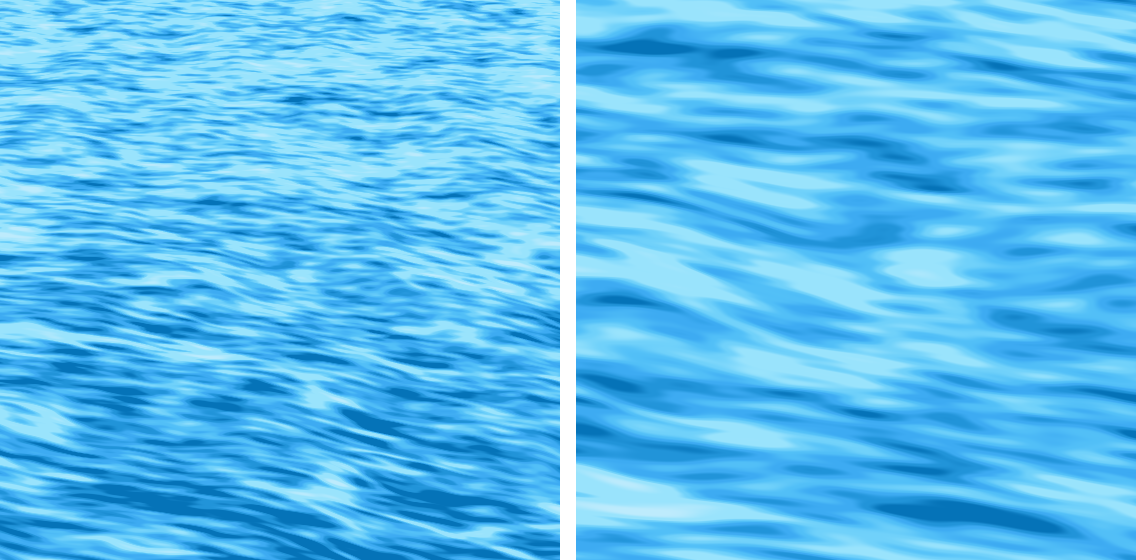
Left: the whole. Right: its middle third, enlarged.
A Shadertoy shader for this texture:

```glsl
// Rippled blue water receding from dark, sloping near waves to a pale distance.
// Stretched gradient noise in perspective gives swell, chop and fine ripples;
// thin noise contours add bright crests, and a tone ramp colours the result.

const float HORIZON = 1.65;

vec2 randomGradient(vec2 cell) {
    vec3 q = fract(cell.xyx * vec3(0.1031, 0.1030, 0.0973));
    q += dot(q, q.yzx + 33.33);
    float angle = 6.28318 * fract((q.x + q.y) * q.z);
    return vec2(cos(angle), sin(angle));
}

float cornerWeight(vec2 cell, vec2 local, vec2 corner) {
    return dot(randomGradient(cell + corner), local - corner);
}

// Gradient noise, roughly -0.7 to 0.7
float gradientNoise(vec2 p) {
    vec2 cell = floor(p);
    vec2 f = fract(p);
    vec2 blend = f * f * f * (f * (f * 6.0 - 15.0) + 10.0);
    float low = mix(cornerWeight(cell, f, vec2(0, 0)), cornerWeight(cell, f, vec2(1, 0)), blend.x);
    float high = mix(cornerWeight(cell, f, vec2(0, 1)), cornerWeight(cell, f, vec2(1, 1)), blend.x);
    return mix(low, high, blend.y);
}

// Wave layer: long across the view, short in depth, tilted by a shear
float waveLayer(vec2 p, vec2 frequency, float tilt, float seed) {
    p.y += tilt * p.x;
    return gradientNoise(p * frequency + seed);
}

// Near rows slope down to the right; far rows lie almost level
vec2 waterPlane(vec2 uv) {
    float slope = mix(0.19, 0.03, smoothstep(0.1, 0.95, uv.y));
    float row = uv.y + slope * (uv.x - 0.5);
    float closeness = HORIZON - row;
    vec2 p = vec2((uv.x - 0.5) / closeness, -log(closeness));
    p.y += 0.020 * gradientNoise(p * vec2(4.5, 8.0) + 3.7);
    p.y += 0.004 * gradientNoise(p * vec2(14.0, 22.0) + 8.1);
    return p;
}

// Bright thin lines along noise contours, broken up by a mask
float crestLines(vec2 p, vec2 frequency, float width, float seed) {
    float contour = abs(waveLayer(p, frequency, 0.03, seed));
    float line = 1.0 - smoothstep(0.0, width, contour);
    float mask = smoothstep(-0.05, 0.3, waveLayer(p, vec2(4.0, 13.0), 0.0, seed + 19.3));
    return line * mask;
}

// Ramp from deep blue through sky blue to pale glints
vec3 waterColor(float tone) {
    vec3 color = vec3(0.02, 0.45, 0.72);
    color = mix(color, vec3(0.13, 0.58, 0.85), smoothstep(0.02, 0.18, tone));
    color = mix(color, vec3(0.24, 0.67, 0.95), smoothstep(0.20, 0.34, tone));
    color = mix(color, vec3(0.32, 0.75, 0.97), smoothstep(0.36, 0.50, tone));
    color = mix(color, vec3(0.44, 0.82, 0.98), smoothstep(0.50, 0.64, tone));
    color = mix(color, vec3(0.60, 0.89, 0.99), smoothstep(0.64, 0.80, tone));
    return mix(color, vec3(0.74, 0.92, 0.99), smoothstep(0.95, 1.35, tone));
}

void mainImage(out vec4 fragColor, in vec2 fragCoord) {
    vec2 uv = fragCoord / iResolution.xy;
    vec2 p = waterPlane(uv);
    float nearness = 1.0 - smoothstep(0.4, 0.85, uv.y);

    // Overall brightening with distance
    float tone = mix(0.23, 0.68, smoothstep(-0.1, 1.0, uv.y));

    // Swell, chop and fine ripples cross at slightly different angles
    tone += 0.40 * waveLayer(p, vec2(3.2, 17.0), 0.02, 11.2);
    tone += 0.58 * waveLayer(p, vec2(6.5, 48.0), -0.04, 47.6);
    tone += 0.62 * waveLayer(p, vec2(13.0, 100.0), 0.05, 83.1);
    tone += 0.40 * waveLayer(p, vec2(25.0, 180.0), -0.03, 127.4);

    // Glinting crests, strongest on the near waves
    tone += mix(0.12, 0.60, nearness) * crestLines(p, vec2(2.4, 15.0), 0.10, 29.4);
    tone += mix(0.14, 0.42, nearness) * crestLines(p, vec2(4.2, 27.0), 0.12, 61.8);

    fragColor = vec4(waterColor(tone), 1.0);
}
```
